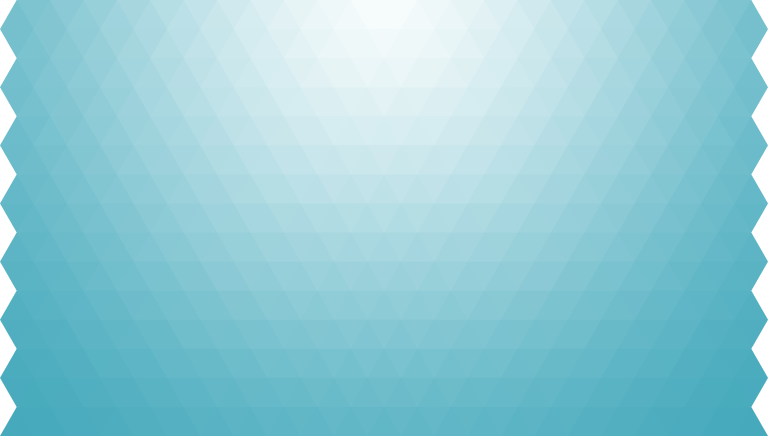
This background is drawn by a WebGL 1 fragment shader. Its source:

```glsl
precision highp float;

uniform vec2 u_resolution;

const vec2 GRID = vec2(46.0, 15.0); // half triangle widths, rows
const vec3 WHITE = vec3(1.0);
const vec3 TEAL = vec3(0.27, 0.665, 0.737);
const int SAMPLES = 4;

// Centroid of the triangle holding p; rows count down from the top
vec2 triangleCentre(vec2 p) {
  vec2 cell = floor(p);
  vec2 f = p - cell;
  float apexLeft = mod(cell.x + cell.y, 2.0);
  float side = mix(1.0 - f.x, f.x, apexLeft);
  float pointsUp = step(side, f.y);
  float corner = abs(apexLeft - (1.0 - pointsUp));
  // The apex side holds the upward triangle, the other side the downward one
  float column = cell.x + 1.0 - corner;
  return vec2(column, cell.y + mix(1.0, 2.0, pointsUp) / 3.0);
}

// White light spreading from the top centre into teal
vec3 glow(vec2 centre, float aspect) {
  vec2 offset = (centre / GRID - vec2(0.5, 0.0)) * vec2(aspect, 1.0);
  return mix(WHITE, TEAL, smoothstep(-0.15, 1.35, length(offset)));
}

// 1 inside the saw-toothed left and right borders
float insideBorder(vec2 p) {
  float inset = abs(1.0 - mod(p.y, 2.0));
  return step(inset, min(p.x, GRID.x - p.x));
}

vec3 background(vec2 uv, float aspect) {
  vec2 p = vec2(uv.x, 1.0 - uv.y) * GRID;
  return mix(WHITE, glow(triangleCentre(p), aspect), insideBorder(p));
}

void main() {
  float aspect = u_resolution.x / u_resolution.y;
  vec3 sum = vec3(0.0);

  // Average a grid of samples for smooth edges
  for (int j = 0; j < SAMPLES; j++) {
    for (int i = 0; i < SAMPLES; i++) {
      vec2 jitter = (vec2(float(i), float(j)) + 0.5) / float(SAMPLES) - 0.5;
      sum += background((gl_FragCoord.xy + jitter) / u_resolution, aspect);
    }
  }
  gl_FragColor = vec4(sum / float(SAMPLES * SAMPLES), 1.0);
}
```
